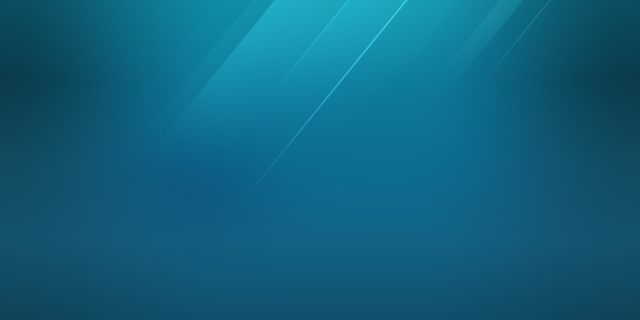
This background is drawn by a Shadertoy shader. Its source:

```glsl
// Deep teal water lit from above: two vertical colour ramps (middle and sides)
// are blended across the width, then slanted light bands and hairline glints
// are added, each fading with depth below the top edge.

#define SLANT 0.815                   // sideways shift of the rays per unit depth
#define SIDE_WIDTH 0.72               // reach of the dark sides
#define RAY_TINT vec3(0.45, 1.0, 0.95)
#define GLINT_TINT vec3(0.6, 1.0, 1.0)
#define GLINT_WIDTH 0.0026
#define POOL_CENTER vec2(0.64, 0.42)
#define POOL_SIZE vec2(0.22, 0.17)
#define POOL_SHADE vec3(0.005, 0.055, 0.045)

// Evenly spaced colours, bottom to top
const vec3 MIDDLE[5] = vec3[5](
    vec3(0.06, 0.31, 0.42), vec3(0.07, 0.39, 0.52), vec3(0.05, 0.43, 0.58),
    vec3(0.05, 0.48, 0.61), vec3(0.06, 0.54, 0.64));
const vec3 SIDES[5] = vec3[5](
    vec3(0.06, 0.26, 0.35), vec3(0.08, 0.32, 0.43), vec3(0.07, 0.29, 0.38),
    vec3(0.04, 0.23, 0.30), vec3(0.045, 0.30, 0.38));

// Light bands: left edge, right edge, strength, reach in depth
const vec4 BANDS[8] = vec4[8](
    vec4(0.682, 0.789, 0.010, 0.35), vec4(0.789, 0.859, 0.040, 0.55),
    vec4(0.859, 1.089, 0.140, 0.52), vec4(1.089, 1.271, 0.140, 0.48),
    vec4(1.271, 1.400, 0.080, 0.45), vec4(1.400, 1.448, 0.065, 0.40),
    vec4(1.448, 1.562, 0.045, 0.35), vec4(1.562, 1.635, 0.085, 0.32));

// Glints: position at the top, strength, reach in depth
const vec3 GLINTS[3] = vec3[3](
    vec3(1.089, 0.08, 0.34), vec3(1.271, 0.22, 0.70), vec3(1.719, 0.09, 0.28));

vec3 ramp(vec3 stops[5], float t) {
    vec3 color = stops[0];
    for (int i = 1; i < 5; i++)
        color = mix(color, stops[i], clamp(t * 4.0 - float(i - 1), 0.0, 1.0));
    return color;
}

float softStep(float edge, float x, float blur) {
    return smoothstep(edge - blur, edge + blur, x);
}

void mainImage(out vec4 fragColor, in vec2 fragCoord) {
    vec2 p = fragCoord / iResolution.xy * vec2(2.0, 1.0);
    float pixel = 1.0 / iResolution.y;
    float depth = 1.0 - p.y;
    float ray = p.x + SLANT * depth;

    // Water body with darker sides
    float sideDistance = min(p.x, 2.0 - p.x);
    float inner = smoothstep(0.0, SIDE_WIDTH, sideDistance);
    vec3 color = mix(ramp(SIDES, p.y), ramp(MIDDLE, p.y), inner);

    // Soft blue pool of shade
    vec2 pool = (p - POOL_CENTER) / POOL_SIZE;
    color -= POOL_SHADE * exp(-dot(pool, pool));

    // Slanted bands, brightest along their left edges
    float blur = max(0.004, pixel);
    for (int i = 0; i < 8; i++) {
        vec4 band = BANDS[i];
        float inside = softStep(band.x, ray, blur) - softStep(band.y, ray, blur);
        float across = clamp((ray - band.x) / (band.y - band.x), 0.0, 1.0);
        float fade = 1.0 - smoothstep(0.0, band.w, depth);
        color += RAY_TINT * band.z * inside * fade * (1.0 - 0.25 * across);
    }

    // Hairline glints
    float width = max(GLINT_WIDTH, pixel);
    for (int i = 0; i < 3; i++) {
        vec3 glint = GLINTS[i];
        float offset = (ray - glint.x) / width;
        float fade = 1.0 - smoothstep(0.2 * glint.z, glint.z, depth);
        color += GLINT_TINT * glint.y * fade * exp(-offset * offset);
    }

    fragColor = vec4(clamp(color, 0.0, 1.0), 1.0);
}
```
